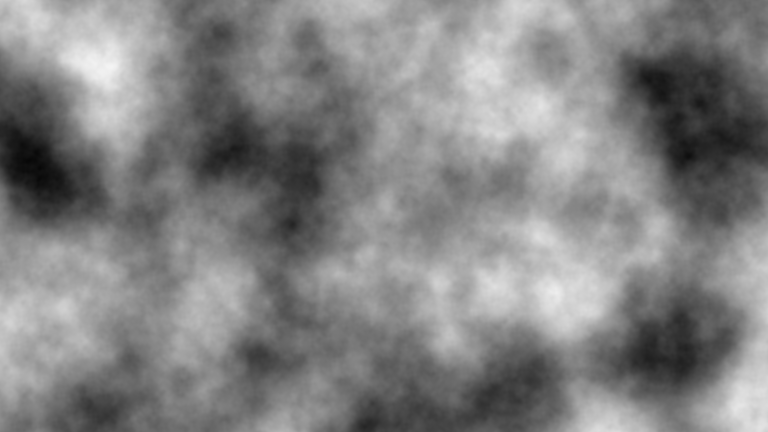
Reproduce this texture procedurally as a WebGL 1 fragment shader.

```glsl
precision highp float;
// Soft grey clouds: fractal value noise with smooth, irregular light and dark patches.

uniform vec2 u_resolution;

const int OCTAVES = 6;
const float CELLS_PER_HEIGHT = 4.1;
const float OCTAVE_GAIN = 0.51;
const float MEAN_GREY = 0.53;
const float CONTRAST = 1.38;

// Sine-free hash of a lattice point, in 0..1
float hash(vec2 cell) {
  vec3 p = fract(cell.xyx * 0.1031);
  p += dot(p, p.yzx + 33.33);
  return fract((p.x + p.y) * p.z);
}

// Value noise with smooth interpolation between lattice points
float valueNoise(vec2 point) {
  vec2 cell = floor(point);
  vec2 local = fract(point);
  vec2 blend = local * local * (3.0 - 2.0 * local);
  float bottom = mix(hash(cell), hash(cell + vec2(1.0, 0.0)), blend.x);
  float top = mix(hash(cell + vec2(0.0, 1.0)), hash(cell + vec2(1.0, 1.0)), blend.x);
  return mix(bottom, top, blend.y);
}

// Weighted sum of octaves, each turned to hide the lattice, normalised to 0..1
float fractalNoise(vec2 point, float gain) {
  mat2 turn = mat2(0.8, 0.6, -0.6, 0.8);
  float sum = 0.0;
  float total = 0.0;
  float weight = 1.0;
  for (int i = 0; i < OCTAVES; i++) {
    point = turn * point + vec2(17.3, 41.7);
    sum += weight * valueNoise(point);
    total += weight;
    weight *= gain;
    point *= 2.0;
  }
  return sum / total;
}

// Stretch the noise about its middle into a grey level
float toGrey(float noise, float mean, float contrast) {
  return clamp(mean + (noise - 0.5) * contrast, 0.0, 1.0);
}

void main() {
  vec2 position = gl_FragCoord.xy / u_resolution.y;
  float clouds = fractalNoise(position * CELLS_PER_HEIGHT, OCTAVE_GAIN);
  gl_FragColor = vec4(vec3(toGrey(clouds, MEAN_GREY, CONTRAST)), 1.0);
}
```
